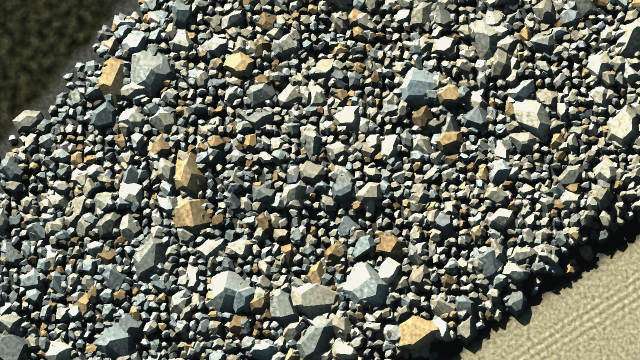
Reproduce this texture procedurally as a Shadertoy shader.

```glsl
const float TAU = 6.28318;
const float LARGEST_CELL = 0.12;    // spacing of the biggest stones
const float CELL_SHRINK = 0.6;      // spacing ratio between stone sizes
const int STONE_SIZES = 4;
const float RAREST_SHARE = 0.22;    // share of cells holding a biggest stone
const float STONE_LIFT = 0.022;     // random stacking height
const float MOUND_HEIGHT = 0.05;
const vec2 SUN_HEADING = vec2(-0.5, 0.866);
const float SUN_SLOPE = 0.66;
const vec3 SUN_LIGHT = vec3(1.42, 1.36, 1.24);
const vec3 SKY_LIGHT = vec3(0.155, 0.195, 0.21);
const vec3 CREAM = vec3(0.95, 0.91, 0.81);
const vec3 BLUE_GREY = vec3(0.70, 0.76, 0.77);
const vec3 OCHRE = vec3(0.76, 0.62, 0.43);
const vec3 SAND = vec3(0.74, 0.69, 0.57);
const vec3 SOIL = vec3(0.17, 0.17, 0.12);
const vec3 GRAVEL = vec3(0.36, 0.37, 0.36);

vec3 hash3(vec2 p) {
    vec3 q = fract(p.xyx * vec3(0.1031, 0.1030, 0.0973));
    q += dot(q, q.yxz + 33.33);
    return fract((q.xxy + q.yzz) * q.zyx);
}

float corner(vec2 cell, vec2 offset) {
    return dot(hash3(cell + 53.0).xy * 2.0 - 1.0, offset);
}

float gradientNoise(vec2 p) {
    vec2 i = floor(p), f = p - i;
    vec2 u = f * f * f * (f * (f * 6.0 - 15.0) + 10.0);
    vec2 e = vec2(1.0, 0.0);
    return mix(mix(corner(i, f), corner(i + e, f - e), u.x),
               mix(corner(i + e.yx, f - e.yx), corner(i + 1.0, f - 1.0), u.x), u.y);
}

// Signed distances into the sand track and the soil bank
float sandDepth(vec2 p) { return dot(p - vec2(1.23, 0.0), vec2(0.54, -0.84)); }
float soilDepth(vec2 p) { return dot(p - vec2(0.0, 0.61), vec2(-0.75, 0.67)); }
float rubbleDepth(vec2 p) { return -max(sandDepth(p), soilDepth(p)); }

// Faceted stone: x = height, yz = slope
vec3 stone(vec2 d, vec3 seed) {
    float c = cos(TAU * seed.x), s = sin(TAU * seed.x);
    mat2 turn = mat2(c, s, -s, c);
    vec2 stretch = vec2(0.88, mix(1.0, 1.4, seed.y));
    vec2 q = turn * d * stretch;
    vec2 slope = (seed.zy - 0.5) * 0.9;
    float h = 0.34 + dot(slope, q);
    vec2 dir = vec2(1.0, 0.0);
    for (int k = 0; k < 6; k++) {
        vec3 v = fract(seed * (float(k) * 7.0 + 13.0));
        vec2 facing = dir + (v.x - 0.5) * 0.6 * vec2(-dir.y, dir.x);
        float steep = mix(0.7, 2.4, v.y);
        float side = steep * (mix(0.37, 0.54, v.z) - dot(facing, q));
        if (side < h) { h = side; slope = -steep * facing; }
        dir = mat2(0.5, 0.866, -0.866, 0.5) * dir;
    }
    return vec3(h, (slope * stretch) * turn);
}

float mound(vec2 p) {
    return MOUND_HEIGHT * smoothstep(0.0, 0.12, rubbleDepth(p))
        * (1.0 + 1.3 * gradientNoise(p * 4.0));
}

// Topmost stone: x = height, yz = slope, w = stone id (0 = bare ground)
vec4 pile(vec2 p) {
    vec4 top = vec4(0.0);
    float cell = LARGEST_CELL;
    for (int size = 0; size < STONE_SIZES; size++) {
        float level = float(size);
        float share = mix(RAREST_SHARE, 1.0, level / float(STONE_SIZES - 1));
        vec2 grid = p / cell + 7.3 * level;
        vec2 first = floor(grid - 0.5);
        for (int k = 0; k < 4; k++) {
            vec2 id = first + vec2(k & 1, k >> 1);
            vec3 r = hash3(id + 19.0 * level);
            vec2 d = grid - id - 0.5 - 0.5 * (r.xy - 0.5);
            if (dot(d, d) > 0.6 || r.z > share
                || rubbleDepth(p - d * cell) < r.x * 0.07) continue;
            vec3 seed = hash3(id.yx + 31.0 + 11.0 * level);
            vec3 rock = stone(d, seed);
            float h = rock.x * cell + STONE_LIFT * r.y;
            if (rock.x > 0.0 && h > top.x) top = vec4(h, rock.yz, 0.01 + seed.z);
        }
        cell *= CELL_SHRINK;
    }
    return top;
}

float sunlight(vec2 p, float height) {
    float lit = 1.0, t = 0.003;
    for (int i = 0; i < 11; i++) {
        vec2 q = p + SUN_HEADING * t;
        float above = pile(q).x + mound(q) - height - t * SUN_SLOPE;
        lit = min(lit, 1.0 - smoothstep(0.0, 0.003, above));
        t *= 1.4;
    }
    return lit;
}

vec3 groundColour(vec2 p) {
    float ragged = 0.03 * gradientNoise(p * 14.0);
    float sand = sandDepth(p);
    float tracks = sin(sand * TAU / 0.022 + 2.0 * ragged)
        * smoothstep(0.07, 0.10, sand) * smoothstep(0.19, 0.15, sand);
    vec3 c = mix(GRAVEL, SAND * (1.0 + 0.13 * tracks), smoothstep(-0.01, 0.02, sand + ragged));
    vec3 bank = SOIL * (1.0 + 1.1 * gradientNoise(p * 38.0));
    return mix(c, bank, smoothstep(-0.02, 0.02, soilDepth(p) + ragged));
}

vec3 shade(vec2 p) {
    vec4 top = pile(p);
    float grain = gradientNoise(p * 95.0) + 0.6 * gradientNoise(p * 210.0);
    float patchTone = gradientNoise(p * 2.3 + 4.0);
    vec3 albedo = groundColour(p);
    float openness = smoothstep(0.0, 0.055, top.x);
    if (top.w > 0.0) {
        float warmth = smoothstep(0.1, 0.75, top.w + 0.5 * patchTone + 0.25 * (p.x - 0.8));
        albedo = mix(BLUE_GREY, CREAM, warmth);
        albedo = mix(albedo, OCHRE, 0.8 * step(0.9, fract(top.w * 23.7)));
        albedo *= mix(0.62, 1.08, fract(top.w * 57.3));
    } else {
        openness = max(openness, smoothstep(0.0, 0.05, -rubbleDepth(p)));
    }
    albedo *= 1.0 + 0.28 * grain;
    vec3 normal = normalize(vec3(-top.yz + 0.25 * grain, 1.0));
    float facing = max(dot(normal, normalize(vec3(SUN_HEADING, SUN_SLOPE))), 0.0);
    float sun = facing * sunlight(p, top.x + mound(p));
    return min(albedo * (SKY_LIGHT * mix(0.6, 1.5, openness) + SUN_LIGHT * sun),
               vec3(0.97, 0.96, 0.92));
}

void mainImage(out vec4 fragColor, in vec2 fragCoord) {
    // Four samples per pixel smooth the stone edges
    vec3 sum = vec3(0.0);
    for (int k = 0; k < 4; k++) {
        vec2 jitter = vec2(k & 1, k >> 1) * 0.5 - 0.25;
        sum += shade((fragCoord + jitter) / iResolution.y);
    }
    fragColor = vec4(sum * 0.25, 1.0);
}
```
